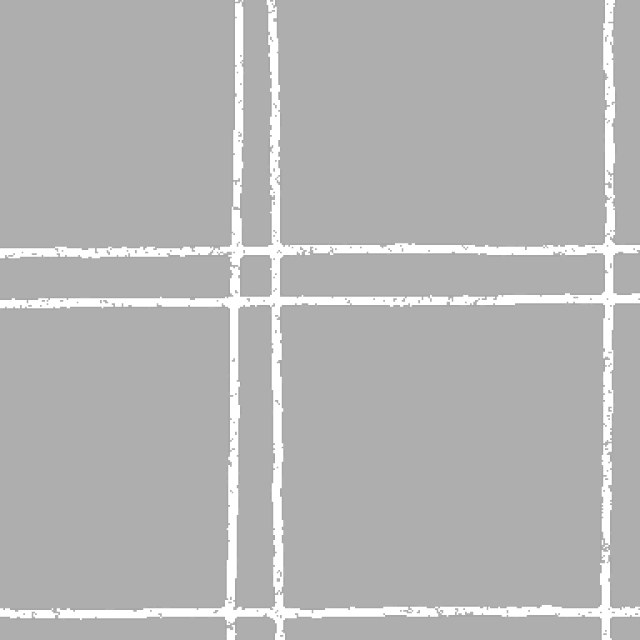
A WebGL 2 fragment shader for this pattern:

```glsl
#version 300 es
precision highp float;

#define FIRST vec2(0.367, -0.035)
#define PERIOD vec2(0.583, 0.565)
#define GAP vec2(0.065, 0.078)
#define HALF_WIDTH 0.0068
#define WANDER 0.0045
#define ROUGHNESS 0.0034
#define FILLET 0.008
#define GRAIN 384.0
#define WEAR 0.80
#define GROUND vec3(0.682)
#define RIM vec3(0.650)
#define CHALK vec3(1.0)

uniform vec2 u_resolution;
out vec4 fragColor;

float hash(vec2 p) {
    vec3 q = fract(vec3(p.xyx) * 0.1031);
    q += dot(q, q.yzx + 33.33);
    return fract((q.x + q.y) * q.z);
}

float noise(vec2 p) {
    vec2 cell = floor(p);
    vec2 f = fract(p);
    f = f * f * (3.0 - 2.0 * f);
    float low = mix(hash(cell), hash(cell + vec2(1.0, 0.0)), f.x);
    float high = mix(hash(cell + vec2(0.0, 1.0)), hash(cell + 1.0), f.x);
    return mix(low, high, f.y);
}

// Signed distance to one wavering stroke with a ragged edge on each side
float stroke(float across, float along, float centre, float tilt, float seed) {
    float bend = noise(vec2(along * 6.0 + 11.0, seed)) - 0.5;
    float wobble = noise(vec2(along * 21.0 + 47.0, seed)) - 0.5;
    float offset = across - centre - tilt * (along - 0.5)
                 - WANDER * (bend + 0.45 * wobble);
    float side = seed + (offset > 0.0 ? 5.0 : 9.0);
    float ragged = 0.55 * noise(vec2(along * 42.0, side))
                 + 0.45 * noise(vec2(along * 150.0, side + 3.0)) - 0.5;
    return abs(offset) - HALF_WIDTH - ROUGHNESS * ragged;
}

// Nearest stroke in a run of paired parallel lines
float pairedLines(float across, float along, float first, float period,
                  float gap, vec4 tilts, float seed) {
    float nearest = 1.0;
    for (int i = 0; i < 4; i++) {
        float centre = first + float(i / 2) * period + float(i % 2) * gap;
        if (abs(across - centre) > 0.04) continue;
        float d = stroke(across, along, centre, tilts[i], seed + 17.0 * float(i));
        nearest = min(nearest, d);
    }
    return nearest;
}

float smoothMin(float a, float b, float k) {
    float h = max(k - abs(a - b), 0.0) / k;
    return min(a, b) - 0.25 * h * h * k;
}

// Chalk coverage in x and darker rim in y for one grain
vec2 grainAt(vec2 cell) {
    vec2 p = (cell + 0.5) / GRAIN;
    float upright = pairedLines(p.x, p.y, FIRST.x, PERIOD.x, GAP.x,
                                vec4(0.016, -0.011, 0.006, 0.0), 101.0);
    float level = pairedLines(p.y, p.x, FIRST.y, PERIOD.y, GAP.y,
                              vec4(0.0, 0.004, 0.008, 0.006), 307.0);
    float d = smoothMin(upright, level, FILLET);

    // Small slanted chips gathered in worn patches
    vec2 slanted = vec2(p.x + 0.4 * p.y, p.y - 0.4 * p.x) * 165.0;
    float chips = 0.75 * noise(slanted + 400.0) + 0.25 * hash(cell + 71.0);
    float patches = noise(p * 24.0 + 19.0);
    float limit = WEAR - 0.20 * (patches - 0.4);
    float chalk = step(d, 0.0) * step(chips, limit);
    float rim = step(0.0, d) * step(d, 0.0022);
    return vec2(chalk, rim);
}

void main() {
    vec2 uv = gl_FragCoord.xy / u_resolution;
    vec2 p = uv * GRAIN - 0.5;
    vec2 cell = floor(p);

    // Blend neighbouring grains over about one screen pixel
    vec2 soft = min(vec2(0.5), 0.5 * GRAIN / u_resolution);
    vec2 blend = smoothstep(0.5 - soft, 0.5 + soft, fract(p));
    vec2 lower = mix(grainAt(cell), grainAt(cell + vec2(1.0, 0.0)), blend.x);
    vec2 upper = mix(grainAt(cell + vec2(0.0, 1.0)), grainAt(cell + 1.0), blend.x);
    vec2 marks = mix(lower, upper, blend.y);

    vec3 color = mix(GROUND, RIM, marks.y * (1.0 - marks.x));
    color = mix(color, CHALK, marks.x);
    fragColor = vec4(color, 1.0);
}
```
